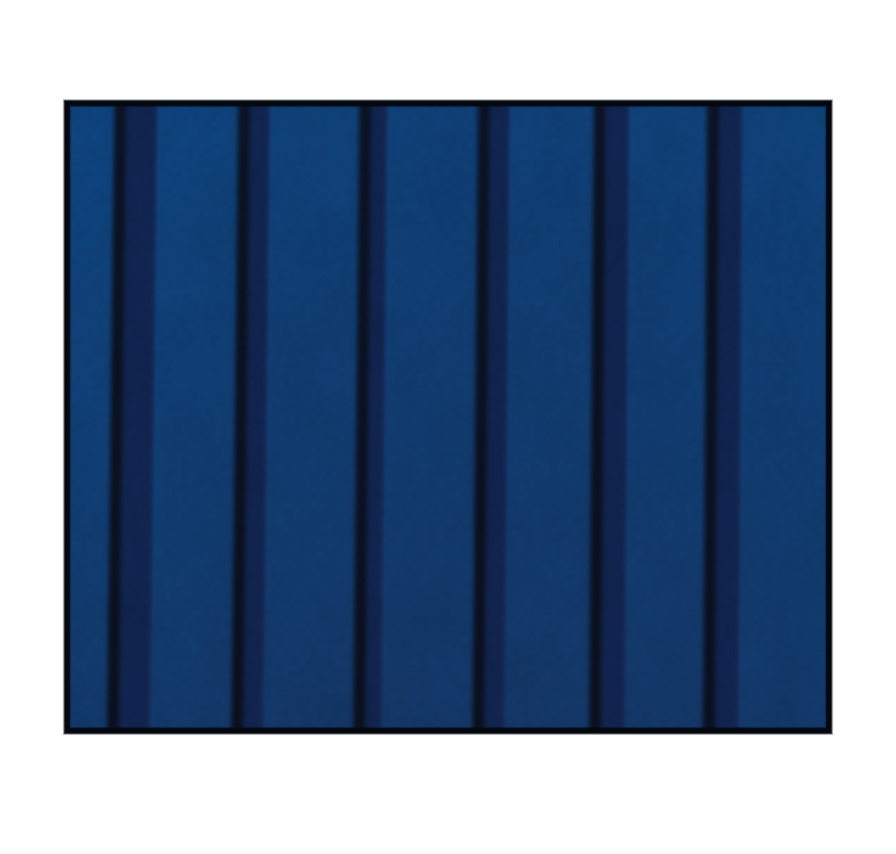
Write a WebGL 1 fragment shader that draws this texture.

```glsl
precision highp float;
// Framed panel of blue pleated cloth with six dark vertical folds on a white ground.

uniform vec2 u_resolution;

// Lengths are in canvas widths.
const vec2  CANVAS       = vec2(1.0, 0.953);
const vec2  PANEL_CENTRE = vec2(0.5, 0.4876);
const vec2  PANEL_HALF   = vec2(0.4288, 0.3538);
const float FRAME_WIDTH  = 0.0072;
const float EDGE_BLUR    = 0.0012;

const int   FOLDS        = 6;
const float FIRST_FOLD   = 0.1341;   // position at the top of the panel
const float FOLD_PITCH   = 0.1323;
const float FOLD_BOW     = 0.0092;   // uneven spacing, widest in the middle
const float LEAN_FIRST   = 0.0083;   // drift to the left at the bottom
const float LEAN_LAST    = 0.0045;
const float CREASE_HALF  = 0.0062;
const float CREASE_BLUR  = 0.0045;
const float BAND_MIN     = 0.0234;   // shaded band right of the crease
const float BAND_GROWTH  = 0.0042;
const float BAND_BLUR    = 0.0042;

const vec2  GRAIN_CELLS  = vec2(160.0, 152.0);
const vec2  BLOTCH_CELLS = vec2(24.0, 18.0);
const float GRAIN_AMOUNT  = 0.05;
const float BLOTCH_AMOUNT = 0.05;

const vec3 PAPER      = vec3(1.0);
const vec3 FRAME      = vec3(0.015, 0.03, 0.055);
const vec3 CLOTH_HIGH = vec3(0.055, 0.255, 0.475);
const vec3 CLOTH_LOW  = vec3(0.075, 0.210, 0.395);
const vec3 BAND       = vec3(0.065, 0.135, 0.300);
const vec3 BAND_RIM   = vec3(0.105, 0.120, 0.275);
const vec3 CREASE     = vec3(0.040, 0.060, 0.115);

float hash(vec2 p) {
    vec3 q = fract(vec3(p.xyx) * 0.1031);
    q += dot(q, q.yzx + 33.33);
    return fract((q.x + q.y) * q.z);
}

// Value noise over the unit square that wraps after a whole number of cells.
float wrapNoise(vec2 uv, vec2 cells) {
    vec2 p = uv * cells;
    vec2 i = floor(p);
    vec2 f = fract(p);
    f = f * f * (3.0 - 2.0 * f);
    vec2 a = mod(i, cells);
    vec2 b = mod(i + 1.0, cells);
    return mix(mix(hash(a), hash(vec2(b.x, a.y)), f.x),
               mix(hash(vec2(a.x, b.y)), hash(b), f.x), f.y);
}

float boxDistance(vec2 p, vec2 halfSize) {
    vec2 d = abs(p) - halfSize;
    return length(max(d, 0.0)) + min(max(d.x, d.y), 0.0);
}

// Coverage of the region where d is negative.
float inside(float d, float blur) {
    return 1.0 - smoothstep(-blur, blur, d);
}

vec3 clothColour(vec2 p, vec2 uv, float px) {
    // Light falls off downwards and towards the middle.
    vec2 local = (p - PANEL_CENTRE) / PANEL_HALF;
    float light = 0.5 + 0.5 * local.y;
    light = clamp(light * (0.85 - 0.15 * local.x) + 0.25 * local.x * local.x, 0.0, 1.0);
    vec3 colour = mix(CLOTH_LOW, CLOTH_HIGH, light);

    float drop = 0.5 - 0.5 * local.y;
    for (int n = 0; n < FOLDS; n++) {
        float k = float(n);
        float t = k / float(FOLDS - 1);
        float lean = mix(LEAN_FIRST, LEAN_LAST, t) * drop;
        float x = p.x - (FIRST_FOLD + k * FOLD_PITCH + 4.0 * FOLD_BOW * t * (1.0 - t) - lean);
        float spread = min(k - 2.0, 1.4);
        float bandWidth = BAND_MIN + BAND_GROWTH * spread * spread;

        // Shaded band, its reddish rim, then the crease.
        float band = inside(abs(x - 0.5 * bandWidth) - 0.5 * bandWidth, BAND_BLUR + px);
        float rim = inside(abs(x - bandWidth + 0.001) - 0.0015, 0.003 + px);
        float crease = inside(abs(x) - CREASE_HALF, CREASE_BLUR + px);
        float shade = inside(abs(x) - 0.006, 0.010);
        colour = mix(colour, BAND, band * 0.95);
        colour = mix(colour, BAND_RIM, rim * 0.45);
        colour = mix(colour, CREASE, shade * 0.25);
        colour = mix(colour, CREASE, crease * (0.88 + 0.10 * drop));
    }

    // Fine weave and faint uneven dye.
    float wear = GRAIN_AMOUNT * (wrapNoise(uv, GRAIN_CELLS) - 0.5)
               + BLOTCH_AMOUNT * (wrapNoise(uv, BLOTCH_CELLS) - 0.5);
    return colour * (1.0 + wear);
}

void main() {
    vec2 uv = gl_FragCoord.xy / u_resolution;
    vec2 p = uv * CANVAS;
    float px = 0.5 / u_resolution.x;

    float d = boxDistance(p - PANEL_CENTRE, PANEL_HALF);
    vec3 colour = mix(PAPER, FRAME, inside(d, EDGE_BLUR + px));
    colour = mix(colour, clothColour(p, uv, px), inside(d + FRAME_WIDTH, EDGE_BLUR + px));
    gl_FragColor = vec4(colour, 1.0);
}
```
